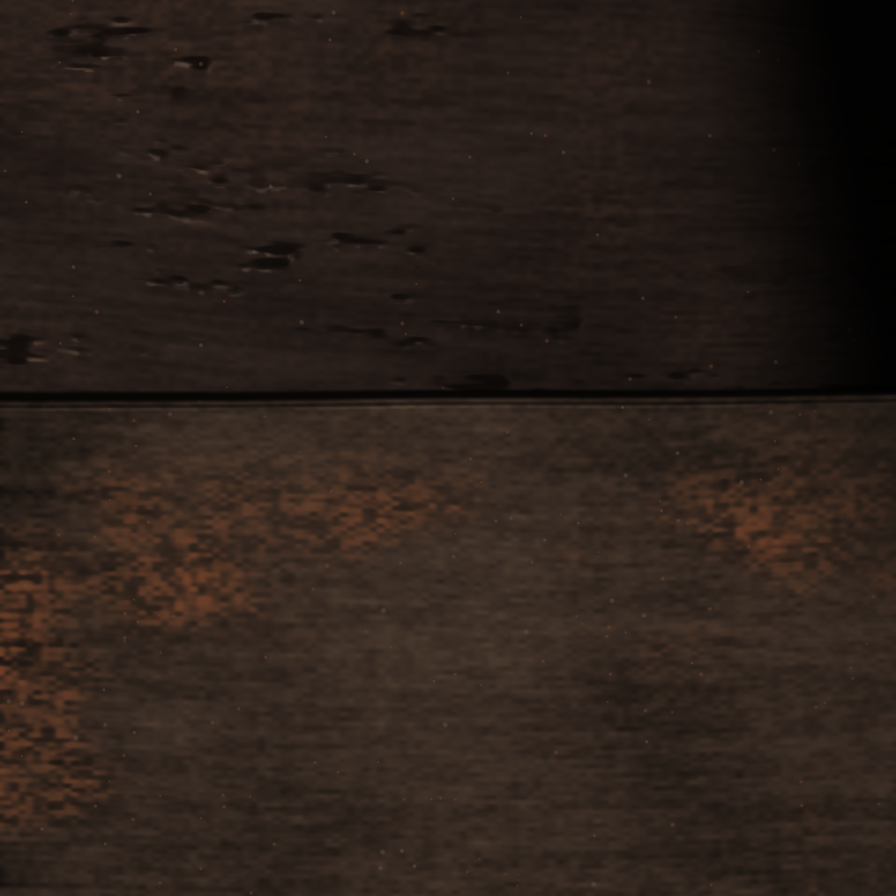
This texture is drawn by a WebGL 2 fragment shader. Its source:

```glsl
#version 300 es
precision highp float;

uniform vec2 u_resolution;
out vec4 fragColor;

const vec3 UPPER_WOOD = vec3(0.158, 0.119, 0.101);
const vec3 LOWER_WOOD = vec3(0.203, 0.156, 0.126);
const vec3 RUST = vec3(0.43, 0.26, 0.17);
const vec3 PALE_FIBRE = vec3(0.36, 0.30, 0.26);
const vec3 GROOVE = vec3(0.025, 0.018, 0.014);
const float SEAM_HEIGHT = 0.558;
const float SEAM_HALF_WIDTH = 0.0045;
const float STREAK_CONTRAST = 0.38;
const float SPECKLE_CONTRAST = 0.42;
const float PATCH_CONTRAST = 0.85;

float hash(vec2 p) {
    return fract(sin(dot(p, vec2(127.1, 311.7))) * 43758.5453);
}

float noise(vec2 p) {
    vec2 cell = floor(p);
    vec2 f = fract(p);
    f = f * f * (3.0 - 2.0 * f);
    float low = mix(hash(cell), hash(cell + vec2(1.0, 0.0)), f.x);
    float high = mix(hash(cell + vec2(0.0, 1.0)), hash(cell + vec2(1.0, 1.0)), f.x);
    return mix(low, high, f.y);
}

float fbm(vec2 p) {
    float sum = 0.0;
    float amplitude = 0.5;
    for (int i = 0; i < 5; i++) {
        sum += amplitude * noise(p);
        p = mat2(1.6, 1.2, -1.2, 1.6) * p + 17.3;
        amplitude *= 0.5;
    }
    return sum / 0.97;
}

// Short torn openings that follow the grain
float cracks(vec2 p) {
    float fibre = 0.65 * noise(p * vec2(13.0, 75.0)) + 0.35 * noise(p * vec2(45.0, 150.0) + 9.0);
    return smoothstep(0.63, 0.82, fibre);
}

// Sparse round specks of varied size
float flecks(vec2 p, float cells, float density) {
    vec2 cell = floor(p * cells);
    vec2 centre = 0.3 + 0.4 * vec2(hash(cell + 3.1), hash(cell + 7.7));
    float radius = mix(0.10, 0.24, hash(cell + 5.3));
    float spot = 1.0 - smoothstep(radius * 0.3, radius, length(fract(p * cells) - centre));
    return spot * step(1.0 - density, hash(cell + 11.9));
}

void main() {
    vec2 uv = gl_FragCoord.xy / u_resolution;
    float seam = SEAM_HEIGHT + 0.004 * uv.x * uv.x + 0.003 * (noise(vec2(uv.x * 4.0, 2.0)) - 0.5);
    float fromSeam = uv.y - seam;
    float upper = smoothstep(-0.002, 0.002, fromSeam);

    // Grain coordinates drift gently along each board
    vec2 grain = uv + vec2(0.0, 0.025 * (noise(uv * vec2(3.0, 5.0)) - 0.5));
    grain += upper * vec2(5.0, 3.0 + 0.04 * uv.x);

    float streak = 0.5 * noise(grain * vec2(9.0, 95.0)) + 0.5 * noise(grain * vec2(24.0, 190.0));
    float speckle = 0.55 * noise(grain * vec2(120.0, 190.0)) + 0.45 * noise(grain * vec2(75.0, 110.0) + 4.0);
    float blotch = fbm(grain * vec2(4.0, 6.0));

    // Wood tone
    vec3 color = mix(LOWER_WOOD, UPPER_WOOD, upper);
    float tone = 1.0 + STREAK_CONTRAST * (streak - 0.5);
    tone += SPECKLE_CONTRAST * mix(1.0, 0.6, upper) * (speckle - 0.5);
    tone += PATCH_CONTRAST * mix(1.0, 0.7, upper) * (blotch - 0.5);
    color *= tone;

    // Worn rusty patches, broken up by the speckle
    float worn = fbm(uv * vec2(4.5, 6.5) + vec2(21.0, 8.0));
    float belowSeam = smoothstep(0.03, 0.17, -fromSeam);
    float rust = smoothstep(0.46, 0.74, worn) * mix(0.14, 1.0, belowSeam);
    float grit = smoothstep(0.30, 0.82, 0.7 * speckle + 0.3 * streak);
    color = mix(color, RUST, 0.85 * rust * grit);
    color *= mix(vec3(1.0), vec3(1.06, 0.99, 0.94), rust);

    // Torn fibres on the upper board with pale lower lips
    float torn = smoothstep(0.46, 0.62, fbm(uv * vec2(3.5, 7.0) + 31.0)) * upper;
    float opening = cracks(grain);
    float lip = cracks(grain + vec2(0.0, 0.005)) * (1.0 - opening);
    color *= 1.0 - 0.55 * torn * opening;
    float leftSide = 1.0 - smoothstep(0.25, 0.65, uv.x);
    float glint = smoothstep(0.48, 0.75, speckle) * mix(0.15, 0.75, leftSide);
    color = mix(color, PALE_FIBRE, torn * lip * glint);

    // Bright and rusty specks
    color = mix(color, PALE_FIBRE, 0.55 * flecks(grain, 55.0, 0.025));
    color = mix(color, RUST, 0.5 * flecks(grain + 0.37, 70.0, 0.04));

    // Groove, its thin companion line and the worn board edge
    float halfWidth = SEAM_HALF_WIDTH * mix(1.15, 0.8, uv.x);
    float groove = 1.0 - smoothstep(halfWidth * 0.45, halfWidth * 1.7, abs(fromSeam));
    float companion = 1.0 - smoothstep(0.0005, 0.003, abs(fromSeam + 0.0105));
    float edge = 1.0 - smoothstep(0.0, 0.003, abs(fromSeam + 0.0145));
    float contact = exp(-abs(fromSeam) * 55.0);
    color *= 1.0 - 0.22 * contact;
    color *= 1.0 - 0.35 * companion;
    color *= 1.0 + 0.35 * edge * noise(vec2(uv.x * 14.0, 6.0));
    color = mix(color, GROOVE, 0.95 * groove);

    // Shadow falling from the right
    float reach = uv.x + 0.16 * (uv.y - 0.75) + 0.03 * (blotch - 0.5);
    float upperShade = 1.0 - 0.84 * smoothstep(0.76, 0.98, reach) - 0.10 * smoothstep(0.35, 0.8, uv.x);
    float lowerShade = 1.0 - 0.34 * smoothstep(0.8, 1.02, uv.x) * smoothstep(-0.1, 0.55, uv.y);
    color *= mix(lowerShade, upperShade, upper);

    fragColor = vec4(clamp(color, 0.0, 1.0), 1.0);
}
```
